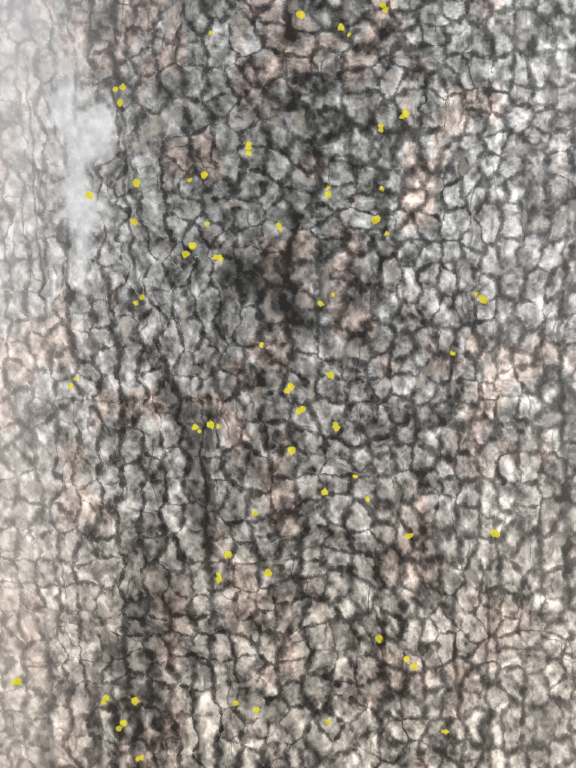
Give the GLSL for this texture, as a Shadertoy shader.

```glsl
#define PLATE_SCALE vec2(35.0, 29.0)
#define CRACK_WIDTH 0.15
#define FISSURE_SCALE vec2(21.0, 2.6)
#define GRAIN_CONTRAST 0.62
#define EXPOSURE 1.0
#define PETAL_CLUSTERS 58
#define PETAL_RADIUS 0.0045
#define COOL_GREY vec3(1.00, 1.00, 0.99)
#define WARM_GREY vec3(1.05, 1.00, 0.94)
#define ROSE_BARK vec3(1.13, 1.00, 0.93)
#define HAZE vec3(0.86, 0.85, 0.85)
#define PETAL_YELLOW vec3(0.88, 0.83, 0.24)

float hash(vec2 p) {
    return fract(sin(dot(p, vec2(127.1, 311.7))) * 43758.5453);
}

vec2 hash2(vec2 p) {
    return vec2(hash(p), hash(p + 57.3));
}

float noise(vec2 p) {
    vec2 i = floor(p), f = fract(p);
    f = f * f * (3.0 - 2.0 * f);
    return mix(mix(hash(i), hash(i + vec2(1, 0)), f.x),
               mix(hash(i + vec2(0, 1)), hash(i + vec2(1, 1)), f.x), f.y);
}

float fbm(vec2 p) {
    float sum = 0.0, amp = 0.5;
    for (int i = 0; i < 4; i++) {
        sum += amp * noise(p);
        p = p * 2.03 + 7.1;
        amp *= 0.5;
    }
    return sum / 0.9375;
}

// Seeds stay near column centers so plates stack upright
vec2 plateSeed(vec2 cell) {
    return vec2(0.24, 0.08) + vec2(0.52, 0.84) * hash2(cell);
}

// Voronoi plates: x = distance to border, y = how upright the border is, z = plate id
vec3 plates(vec2 p) {
    vec2 cell = floor(p), f = fract(p), nearest = vec2(0), nearestCell = vec2(0);
    float best = 9.0;
    for (int j = -1; j <= 1; j++)
    for (int i = -1; i <= 1; i++) {
        vec2 g = vec2(i, j);
        vec2 r = g + plateSeed(cell + g) - f;
        float d = dot(r, r);
        if (d < best) { best = d; nearest = r; nearestCell = g; }
    }
    float border = 9.0, upright = 0.0;
    for (int j = -2; j <= 2; j++)
    for (int i = -2; i <= 2; i++) {
        vec2 g = nearestCell + vec2(i, j);
        vec2 r = g + plateSeed(cell + g) - f;
        vec2 gap = r - nearest;
        if (dot(gap, gap) > 0.0001) {
            vec2 n = normalize(gap);
            float d = dot(0.5 * (r + nearest), n);
            if (d < border) { border = d; upright = abs(n.x); }
        }
    }
    return vec3(border, upright, hash(cell + nearestCell + 19.7));
}

// Clusters of small fallen petals
float petals(vec2 p, float aspect, float soft) {
    float cover = 0.0, ragged = 0.003 * (noise(p * 300.0) - 0.5);
    for (int i = 0; i < PETAL_CLUSTERS; i++) {
        vec2 seed = vec2(float(i), 3.7);
        float x = mix(hash(seed), hash(seed + 11.0), 0.35);
        vec2 center = vec2(x * aspect, hash(seed + 23.0));
        for (int k = 0; k < 3; k++) {
            vec2 s = seed + 41.0 + float(k) * 5.3;
            if (k > 0 && hash(s + 2.0) > 0.3) continue;
            vec2 d = p - center - float(k) * 0.011 * (hash2(s) - 0.5);
            float radius = PETAL_RADIUS * mix(0.6, 1.15, hash(s + 9.0));
            cover = max(cover, 1.0 - smoothstep(radius - soft, radius + soft, length(d) + ragged));
        }
    }
    return cover;
}

void mainImage(out vec4 fragColor, in vec2 fragCoord) {
    vec2 uv = fragCoord / iResolution.xy;
    float aspect = iResolution.x / iResolution.y;
    vec2 p = vec2(uv.x * aspect, uv.y);
    float soft = max(1.0 / iResolution.y, 0.0015);

    // Wandering, slightly leaning bark coordinates
    vec2 q = p + 0.03 * (vec2(noise(p * vec2(6, 4)), noise(p * 9.0 + 31.0)) - 0.5);
    q.x += 0.05 * p.y * smoothstep(0.8, 0.2, uv.x);
    vec2 rough = q + 0.014 * (vec2(fbm(p * 55.0), fbm(p * 55.0 + 13.0)) - 0.5);

    // Surface grain with relief lit from above
    vec2 grainScale = vec2(62, 44);
    float coarse = fbm(rough * grainScale);
    float relief = coarse - fbm((rough + vec2(0.002, 0.004)) * grainScale);
    float fine = fbm(p * vec2(125, 100));

    // Broken plate cracks, weaker across the grain on the left
    vec3 plate = plates(rough * PLATE_SCALE);
    float across = mix(0.25, 0.9, smoothstep(0.3, 0.7, uv.x));
    float width = CRACK_WIDTH * mix(across, 1.2, plate.y * plate.y) * mix(0.1, 1.9, noise(p * vec2(30, 20) + 5.0));
    float edge = plate.x + 0.22 * (fine - 0.5);
    float crack = (1.0 - smoothstep(0.0, width + 0.07, edge)) * smoothstep(0.0, 0.07, width);

    // Long thin upright fissures and small ragged pits
    float ridge = abs(noise(rough * FISSURE_SCALE + 3.0) - 0.5);
    float fissure = 1.0 - smoothstep(0.01, 0.09, ridge);
    fissure *= smoothstep(0.3, 0.65, noise(p * vec2(12, 6) + 17.0));
    float pit = 1.0 - smoothstep(0.0, 0.10, abs(noise(rough * vec2(58, 34) + 71.0) - 0.5));
    pit *= smoothstep(0.4, 0.7, noise(p * 38.0 + 29.0));

    float tone = 0.52 + 0.12 * (plate.z - 0.5) + GRAIN_CONTRAST * (coarse - 0.5)
               + 0.62 * (fine - 0.5) + 0.45 * relief;
    tone *= (1.0 - 0.54 * crack) * (1.0 - 0.46 * fissure) * (1.0 - 0.32 * pit);

    // Round trunk: dark middle, bright flanks
    float left = smoothstep(0.32, 0.0, uv.x);
    float right = smoothstep(0.5, 1.0, uv.x);
    vec2 shade = (uv - vec2(0.45, 0.70)) / vec2(0.27, 0.45);
    float light = 1.0 + 0.20 * left + 0.22 * right - 0.10 * exp(-dot(shade, shade));
    light *= 0.92 + 0.16 * noise(p * vec2(9, 5) + 61.0);
    tone = 0.07 + max(tone * light * EXPOSURE, 0.11);

    // Neutral crown, warm foot, rosy patches
    vec3 tint = mix(WARM_GREY, COOL_GREY, smoothstep(0.1, 0.7, uv.y + 0.2 * (coarse - 0.5)));
    tint = mix(tint, ROSE_BARK, 0.7 * smoothstep(0.52, 0.72, fbm(p * vec2(22, 15) + 8.0)));
    vec3 col = tone * tint;
    float fleck = smoothstep(0.74, 0.95, noise(rough * vec2(85, 65) + 4.0));
    col = mix(col, vec3(0.76, 0.72, 0.67), 0.5 * fleck);

    // Glare along the edges and in the upper left corner
    float corner = exp(-dot(uv - vec2(0, 1), uv - vec2(0, 1)) * 14.0);
    float veil = 0.48 * left * left + 0.20 * right * right + 0.35 * corner;
    col = mix(col, HAZE * mix(WARM_GREY, vec3(1), uv.y), min(veil, 0.75));

    // Pale smear with a ragged tail running down
    vec2 w = uv + 0.09 * (vec2(fbm(p * 22.0), fbm(p * 22.0 + 9.0)) - 0.5);
    float body = length((w - vec2(0.14, 0.82)) / vec2(0.052, 0.055));
    float top = length((w - vec2(0.118, 0.87)) / vec2(0.030, 0.065));
    float tail = length((w - vec2(0.142, 0.73)) / vec2(0.032, 0.11));
    float smear = 1.0 - smoothstep(0.4, 1.25, min(min(body, top), tail));
    col = mix(col, vec3(0.87) + 0.2 * (fine - 0.5), 0.9 * smear);

    col = mix(col, PETAL_YELLOW * (0.85 + 0.3 * fine), 0.95 * petals(p, aspect, soft));
    fragColor = vec4(clamp(col, 0.0, 1.0), 1.0);
}
```
